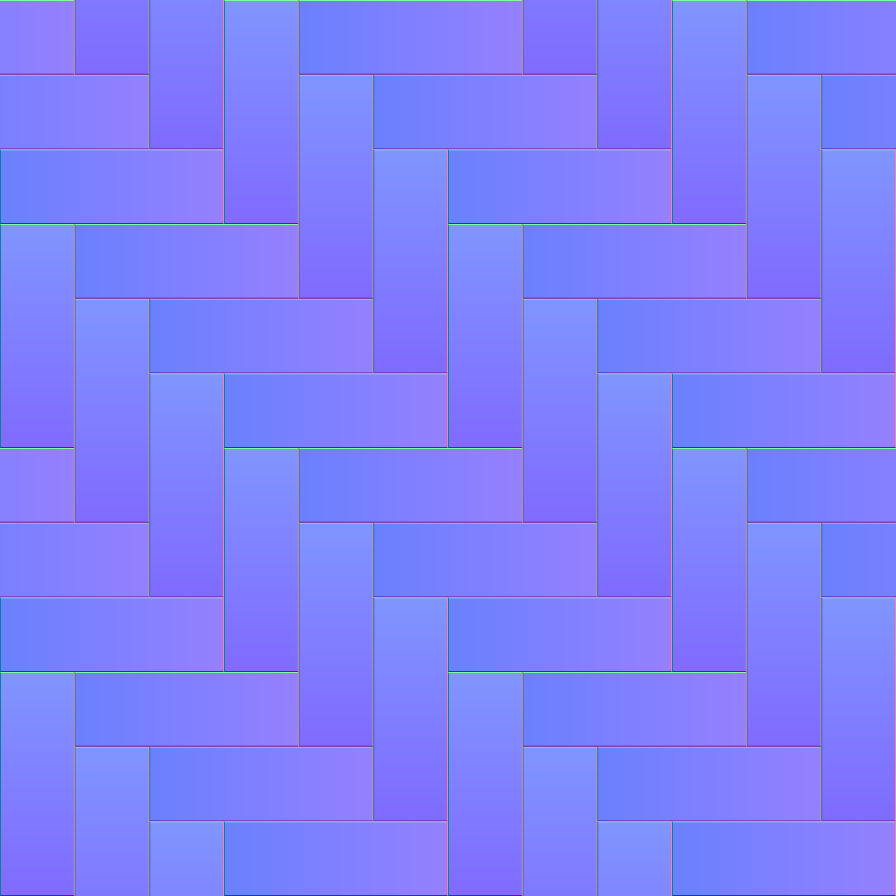
This texture map is drawn by a Shadertoy shader. Its source:

```glsl
// Tangent-space normal map of a herringbone floor laid with 3 by 1 bricks.
// Each unit cell finds its brick from its diagonal index; the brick's surface
// bows along its length and drops in a thin steep bevel at every edge.

const float CELLS = 12.0;         // brick widths across the canvas
const float BRICK_LENGTH = 3.0;   // in brick widths
const float BEVEL_WIDTH = 0.0125; // in brick widths
const float BEVEL_TILT = 0.97;    // sideways part of the bevel normal
const float BOW_TILT = 0.165;     // sideways part of the normal at brick ends
const int SAMPLES = 4;            // antialiasing samples per axis

// Position inside the brick (xy) and the brick's size (zw).
vec4 herringbone(vec2 p, float brickLength) {
    vec2 cell = floor(p);
    float diagonal = mod(cell.x + cell.y + brickLength, 2.0 * brickLength);
    float segment = mod(diagonal, brickLength);
    vec2 axis = diagonal < brickLength ? vec2(1.0, 0.0) : vec2(0.0, 1.0);
    return vec4(fract(p) + axis * segment, 1.0 + axis * (brickLength - 1.0));
}

// Gentle tilt that grows from the middle of the brick to its two ends.
vec2 bowTilt(vec2 local, vec2 size, float strength) {
    vec2 alongAxis = step(1.5, size);
    return alongAxis * (2.0 * local / size - 1.0) * strength;
}

// Outward direction of the nearest edge, or zero away from the edges.
vec2 bevelDirection(vec2 local, vec2 size, float width) {
    vec2 fromCenter = local - 0.5 * size;
    vec2 edgeDistance = 0.5 * size - abs(fromCenter);
    vec2 side = edgeDistance.x < edgeDistance.y ? vec2(1.0, 0.0) : vec2(0.0, 1.0);
    float inBevel = step(min(edgeDistance.x, edgeDistance.y), width);
    return side * sign(fromCenter) * inBevel;
}

// Unit normal from its sideways part, packed into a colour.
vec3 encodeNormal(vec2 tilt) {
    float up = sqrt(max(0.0, 1.0 - dot(tilt, tilt)));
    return 0.5 + 0.5 * vec3(tilt, up);
}

vec3 floorColor(vec2 p) {
    vec4 brick = herringbone(p, BRICK_LENGTH);
    vec2 bevel = bevelDirection(brick.xy, brick.zw, BEVEL_WIDTH);
    vec2 bow = bowTilt(brick.xy, brick.zw, BOW_TILT);
    vec2 tilt = mix(bow, bevel * BEVEL_TILT, dot(bevel, bevel));
    return encodeNormal(tilt);
}

void mainImage(out vec4 fragColor, in vec2 fragCoord) {
    // Average a grid of samples so the thin bevels stay smooth
    vec3 total = vec3(0.0);
    for (int j = 0; j < SAMPLES; j++) {
        for (int i = 0; i < SAMPLES; i++) {
            vec2 offset = (vec2(i, j) + 0.5) / float(SAMPLES) - 0.5;
            total += floorColor((fragCoord + offset) / iResolution.y * CELLS);
        }
    }
    fragColor = vec4(total / float(SAMPLES * SAMPLES), 1.0);
}
```
